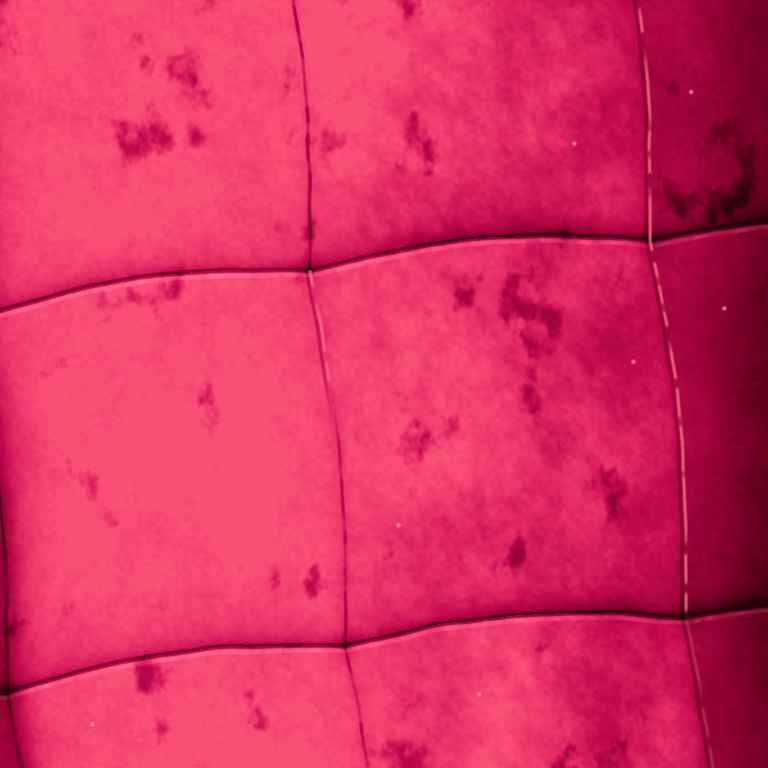
This texture is drawn by a Shadertoy shader. Its source:

```glsl
// Tufted crimson velvet: bowed rows and columns of padded panels under side light.
// A warped grid gives panel coordinates; a tone value gathers light, seam shadow
// and nap noise, then a colour ramp turns that tone into cloth.

const float PI = 3.14159265;
const vec2 PANEL = vec2(0.447, 0.494);

float hash(vec2 p) {
    vec3 q = fract(p.xyx * vec3(0.1031, 0.1030, 0.0973));
    q += dot(q, q.yzx + 33.33);
    return fract((q.x + q.y) * q.z);
}

float noise(vec2 p) {
    vec2 i = floor(p), f = fract(p);
    f = f * f * (3.0 - 2.0 * f);
    return mix(mix(hash(i), hash(i + vec2(1, 0)), f.x),
               mix(hash(i + vec2(0, 1)), hash(i + vec2(1, 1)), f.x), f.y);
}

// Layered noise centred on zero
float fbm(vec2 p) {
    float sum = 0.0, amp = 0.5;
    for (int i = 0; i < 5; i++) {
        sum += amp * (noise(p) - 0.5);
        p = mat2(1.6, 1.2, -1.2, 1.6) * p + 7.3;
        amp *= 0.6;
    }
    return sum;
}

// Panel coordinates: whole numbers lie on the seams
vec2 panelCoord(vec2 p) {
    float row = (p.y - 0.41 + 0.17 * p.x - 0.066 * p.x * p.x) / PANEL.y;
    float u = (p.x - 0.37 - 0.095 * p.y - 0.016 * abs(sin(PI * row))) / PANEL.x;
    return vec2(u, row + 0.019 * abs(sin(PI * u)) / PANEL.y);
}

// Cloth colour for a tone from 0 (deep fold) to 5 (lit nap)
vec3 velvet(float tone) {
    vec3 ramp[6] = vec3[6](vec3(0.33, 0.0, 0.09), vec3(0.49, 0.0, 0.16),
                           vec3(0.62, 0.01, 0.23), vec3(0.76, 0.04, 0.31),
                           vec3(0.90, 0.17, 0.39), vec3(0.98, 0.31, 0.46));
    vec3 c = ramp[0];
    for (int i = 1; i < 6; i++)
        c = mix(c, ramp[i], clamp(tone - float(i - 1), 0.0, 1.0));
    return c * mix(0.45, 1.0, smoothstep(-1.8, 0.0, tone));
}

// Soft line of half width w at distance d
float line(float d, float w) {
    float soft = 0.7 / min(iResolution.x, iResolution.y);
    return 1.0 - smoothstep(w - soft, w + soft + 0.0015, abs(d));
}

void mainImage(out vec4 fragColor, in vec2 fragCoord) {
    vec2 p = fragCoord / iResolution.xy;
    p.y = 1.0 - p.y;
    vec2 wobble = 0.003 * vec2(noise(p * 26.0) - 0.5, noise(p * 21.0 + 9.0) - 0.5);
    vec2 g = panelCoord(p + wobble);
    float row = floor(g.y);
    float fv = g.y - row;
    float below = fv * PANEL.y, above = (1.0 - fv) * PANEL.y;
    float side = (g.x - floor(g.x + 0.5)) * PANEL.x;
    float seam = floor(g.x + 0.5);

    // Side light falling off to the right
    float tone = 4.95 - 1.8 * smoothstep(0.3, 1.0, g.x);
    tone -= 0.75 * smoothstep(0.96, 1.04, g.x) + 2.0 * smoothstep(0.87, 1.02, p.x);
    tone -= 0.3 * smoothstep(0.0, 0.3, g.x) * (1.0 - smoothstep(0.5, 1.0, g.x));
    tone += 0.55 * exp(-pow(length((p - vec2(0.72, 0.13)) / vec2(0.09, 0.14)), 2.0));
    tone -= 3.0 * exp(-max(g.x + 1.0, 0.0) * PANEL.x / 0.024);

    // Brushed nap: broad patches, slanted strokes and fine grain
    float middle = smoothstep(-0.1, 0.25, g.x) * (1.0 - smoothstep(0.9, 1.05, g.x));
    tone += (0.9 + 1.1 * middle) * fbm(p * vec2(9.0, 7.0) + 3.0);
    tone += (0.5 + 0.6 * middle) * fbm(mat2(0.8, 0.6, -0.6, 0.8) * p * vec2(55.0, 38.0));
    tone += 0.35 * (noise(p * 170.0) - 0.5);
    tone -= 2.2 * smoothstep(0.16, 0.4, fbm(p * vec2(15.0, 11.0) + 40.0));

    // Rows: soft shadow over each seam, dark crease, lit rim beneath
    float arch = abs(sin(PI * g.x));
    tone -= (1.5 + 1.1 * smoothstep(-0.2, 0.5, g.x)) * exp(-above / (0.009 + 0.006 * arch));
    tone -= 0.5 * exp(-above / 0.05);
    tone -= 2.4 * line(min(above, below), 0.0022);
    float rim = line(below - 0.007, 0.0018) * (0.35 + 0.65 * noise(p * 120.0));

    // Columns: creased or stitched, differing between panels
    float stitched = seam > 0.5 ? 1.0 : 1.0 - smoothstep(0.28, 0.45, fv);
    if (row != 0.0 && seam < 0.5) stitched = 0.0;
    float crease = (row < 0.0 ? 2.3 : 1.4) * (1.0 - stitched);
    float broken = smoothstep(0.2, 0.55, noise(vec2(seam * 17.0, p.y * 60.0)));
    tone -= crease * line(side, 0.0013) * (0.45 + 0.55 * broken);
    tone -= 0.55 * exp(-abs(side) / 0.009);
    tone -= 1.1 * stitched * line(side + 0.005, 0.0015);
    float thread = stitched * line(side, 0.0013) * broken * (row > 0.0 ? 0.3 : 0.8);

    // Puckers where seams cross
    float knot = length(vec2(side, min(above, below)));
    tone -= 1.6 * exp(-knot / 0.012);
    vec3 col = velvet(tone);
    col = mix(col, col + vec3(0.16, 0.13, 0.14), rim);
    col = mix(col, vec3(0.98, 0.42, 0.52), thread);

    // Sparse lint
    vec2 cell = floor(p * 14.0);
    vec2 spot = 0.2 + 0.6 * vec2(hash(cell + 3.7), hash(cell + 8.1));
    float lint = line(length(fract(p * 14.0) - spot) / 14.0, 0.002);
    col = mix(col, vec3(1.0, 0.62, 0.70), 0.7 * lint * step(0.95, hash(cell + 21.0)));
    fragColor = vec4(clamp(col, 0.0, 1.0), 1.0);
}
```
